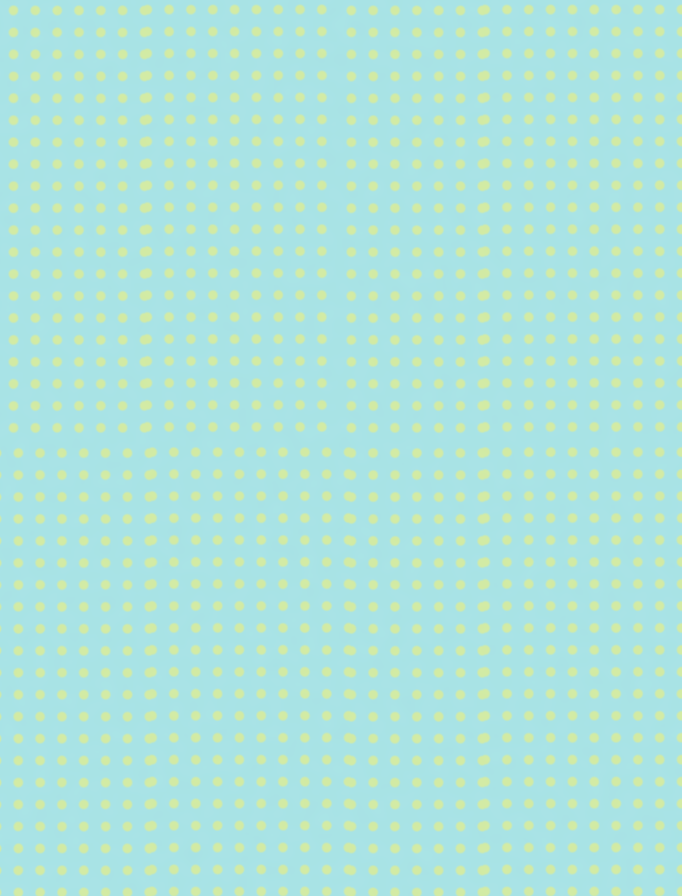
This pattern is drawn by a Shadertoy shader. Its source:

```glsl
// Soft lime polka dots on pale aqua, laid in four slightly misaligned panels.

vec2 hashGradient(vec2 cell) {
    vec2 h = vec2(dot(cell, vec2(127.1, 311.7)), dot(cell, vec2(269.5, 183.3)));
    return fract(sin(h) * 43758.5) * 2.0 - 1.0;
}

float gradientNoise(vec2 p) {
    vec2 i = floor(p), f = fract(p);
    vec2 u = f * f * (3.0 - 2.0 * f);
    float a = dot(hashGradient(i), f);
    float b = dot(hashGradient(i + vec2(1, 0)), f - vec2(1, 0));
    float c = dot(hashGradient(i + vec2(0, 1)), f - vec2(0, 1));
    float d = dot(hashGradient(i + vec2(1, 1)), f - vec2(1, 1));
    return mix(mix(a, b, u.x), mix(c, d, u.x), u.y);
}

// Distance to the nearest dot centre in a strip with a limited number of columns
float stripDistance(vec2 p, vec2 firstDot, float columns) {
    vec2 q = p - firstDot;
    vec2 index = vec2(clamp(round(q.x), 0.0, columns - 1.0), round(q.y));
    return length(q - index);
}

void mainImage(out vec4 fragColor, in vec2 fragCoord) {
    // One unit is the dot pitch; y runs downward
    vec2 uv = fragCoord / iResolution.xy;
    vec2 p = vec2(uv.x, 1.0 - uv.y) * vec2(31.25, 40.79);

    // The lower band sits a little further down
    float lower = step(20.02, p.y);
    vec2 q = p - vec2(0.0, 0.15 * lower);

    // Each panel is a narrow strip and a wide strip that overlap on one column
    float dist = 1.0;
    for (int panel = 0; panel < 2; panel++) {
        float right = float(panel);
        float slip = lower * (1.0 - right);
        float left = 15.48 * right + 0.22 * slip;
        float narrow = stripDistance(q, vec2(0.62 + left - slip, 0.475), 7.0 + slip);
        float wide = stripDistance(q, vec2(6.75 + left, 0.435), 9.0 + max(right, slip));
        dist = min(dist, min(narrow, wide));
    }

    // Slightly uneven outlines with a soft rim
    dist += 0.02 * gradientNoise(p * 2.7);
    float soft = max(0.065, 0.7 * 40.79 / iResolution.y);
    float dots = 1.0 - smoothstep(0.215 - soft, 0.215 + soft, dist);

    // Faint mottling over the flat colours
    vec3 color = mix(vec3(0.66, 0.89, 0.90), vec3(0.825, 0.92, 0.645), dots);
    color += 0.006 * gradientNoise(p * 1.3 + 9.0);
    fragColor = vec4(color, 1.0);
}
```
